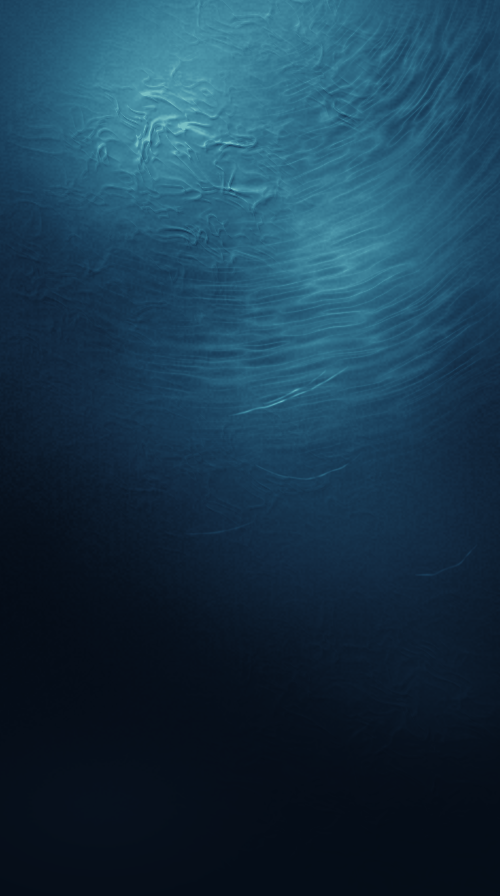
Write a Shadertoy shader that draws this background.

```glsl
// Deep teal water fading to near black, with two soft pools of light above.
// Gaussian glows set a tone level; curved brush hairs, ripples and a few
// fine strokes shift that level, and a colour ramp turns it into paint.

float hash(vec2 p) {
    return fract(sin(dot(p, vec2(127.1, 311.7))) * 43758.5453);
}

float noise(vec2 p) {
    vec2 i = floor(p), f = fract(p);
    f = f * f * (3.0 - 2.0 * f);
    return mix(mix(hash(i), hash(i + vec2(1, 0)), f.x),
               mix(hash(i + vec2(0, 1)), hash(i + vec2(1, 1)), f.x), f.y);
}

float fbm(vec2 p) {
    float sum = 0.0, amp = 0.5;
    for (int i = 0; i < 4; i++) {
        sum += amp * noise(p);
        p = mat2(1.6, 1.2, -1.2, 1.6) * p + 7.3;
        amp *= 0.5;
    }
    return sum;
}

// Soft elliptical spot
float glow(vec2 p, vec2 centre, vec2 radius) {
    vec2 d = (p - centre) / radius;
    return exp(-dot(d, d));
}

// Fine line from a to b, bowed sideways and tapered at its ends
float stroke(vec2 p, vec2 a, vec2 b, float bend) {
    vec2 axis = b - a;
    float t = dot(p - a, axis) / dot(axis, axis);
    float taper = max(4.0 * t * (1.0 - t), 0.0);
    float side = dot(p - a, normalize(vec2(-axis.y, axis.x)));
    float d = side - bend * taper + 0.003 * (noise(p * 70.0) - 0.5);
    return exp(-d * d / 1.5e-6) * sqrt(taper) * (0.1 + 1.2 * noise(p * 130.0));
}

// Water relief: short, broken crests at three sizes
float ripples(vec2 p) {
    vec2 warp = vec2(noise(p * 34.0), noise(p * 34.0 + 31.0)) - 0.5;
    vec2 q = mat2(0.94, 0.34, -0.34, 0.94) * p * vec2(42.0, 70.0) + 1.6 * warp;
    float sum = 0.0, amp = 0.8;
    for (int i = 0; i < 3; i++) {
        float crest = 1.0 - abs(2.0 * noise(q) - 1.0);
        sum += amp * pow(crest, 3.0) * smoothstep(0.3, 0.75, noise(q * 0.7 + 17.0));
        q = mat2(1.5, 0.6, -0.6, 1.5) * q + 9.1;
        amp *= 0.75;
    }
    return sum;
}

vec3 ramp(float level) {
    vec3 tones[8] = vec3[8](
        vec3(0.005, 0.02, 0.05), vec3(0.03, 0.07, 0.12),
        vec3(0.07, 0.16, 0.25), vec3(0.10, 0.25, 0.36),
        vec3(0.15, 0.36, 0.47), vec3(0.20, 0.46, 0.56),
        vec3(0.29, 0.58, 0.66), vec3(0.47, 0.75, 0.77));
    level = clamp(level, 0.0, 6.99);
    int i = int(level);
    return mix(tones[i], tones[i + 1], fract(level));
}

void mainImage(out vec4 fragColor, in vec2 fragCoord) {
    vec2 uv = fragCoord / iResolution.xy;
    vec2 p = uv * vec2(0.56, 1.0);

    // Broad light: dark depths, pale upper water, dim side edges
    float level = 0.6 + 2.1 * smoothstep(0.26, 0.8, uv.y + 0.08 * (uv.x - 0.5));
    level += 2.7 * glow(uv, vec2(0.30, 0.875), vec2(0.24, 0.12));
    level += 2.5 * glow(uv, vec2(0.70, 0.73), vec2(0.24, 0.13));
    level += 2.1 * glow(uv, vec2(0.55, 1.00), vec2(0.34, 0.13));
    level += 1.3 * glow(uv, vec2(0.52, 0.57), vec2(0.33, 0.09));
    level += 1.3 * glow(uv, vec2(0.68, 0.41), vec2(0.38, 0.15));
    level += 0.5 * glow(uv, vec2(0.88, 0.23), vec2(0.25, 0.08));
    level += 0.3 * glow(uv, vec2(0.20, 0.10), vec2(0.25, 0.08));
    level -= 0.5 * glow(uv, vec2(0.00, 0.70), vec2(0.20, 0.14));
    level -= 0.5 * glow(uv, vec2(1.00, 0.56), vec2(0.20, 0.12));
    level += 0.7 * (fbm(p * 8.0) - 0.45) * smoothstep(0.1, 0.7, uv.y);

    // Brush hairs sweeping round a point beyond the top edge
    vec2 q = p - vec2(0.25, 1.08);
    float radius = length(q) + 0.025 * (fbm(p * 9.0) - 0.5);
    float angle = atan(q.x, -q.y);
    float coarse = noise(vec2(angle * 7.0, radius * 120.0));
    float fine = noise(vec2(angle * 10.0 + 5.0, radius * 190.0));
    float hairs = pow(1.0 - abs(2.0 * coarse - 1.0), 3.0)
                + pow(1.0 - abs(2.0 * fine - 1.0), 2.0) - 0.65;
    float sweep = glow(uv, vec2(0.80, 0.87), vec2(0.26, 0.13))
                + glow(uv, vec2(0.64, 0.63), vec2(0.34, 0.11));
    level += 0.95 * hairs * sweep * (0.35 + 0.95 * noise(p * 17.0));

    // Rippled crests lit from above, thickest beneath the left pool of light
    float crest = ripples(p);
    float shadow = ripples(p + vec2(-0.002, 0.003));
    float patches = 1.5 * glow(uv, vec2(0.31, 0.855), vec2(0.17, 0.055))
                  + 1.2 * glow(uv, vec2(0.44, 0.78), vec2(0.14, 0.075))
                  + 0.7 * glow(uv, vec2(0.55, 0.98), vec2(0.22, 0.06))
                  + 1.0 * glow(uv, vec2(0.68, 0.89), vec2(0.08, 0.04))
                  + 0.4 * glow(uv, vec2(0.22, 0.71), vec2(0.28, 0.14))
                  + 0.35 * glow(uv, vec2(0.48, 0.48), vec2(0.30, 0.08))
                  + 0.18 * glow(uv, vec2(0.75, 0.22), vec2(0.35, 0.14));
    level += patches * (1.5 * crest - 1.15 * shadow);

    // Fine pale strokes, the brightest just above the middle
    level += 2.4 * stroke(p, vec2(0.255, 0.536), vec2(0.390, 0.592), -0.009);
    level += 1.8 * stroke(p, vec2(0.295, 0.549), vec2(0.365, 0.588), -0.005);
    level += 1.3 * stroke(p, vec2(0.285, 0.482), vec2(0.405, 0.495), -0.022);
    level += 0.7 * stroke(p, vec2(0.205, 0.405), vec2(0.285, 0.418), -0.006);
    level += 1.2 * stroke(p, vec2(0.465, 0.358), vec2(0.535, 0.392), -0.010);

    // Fine grain
    level += 0.3 * (noise(p * 420.0) - 0.5) * smoothstep(0.0, 0.6, uv.y);
    fragColor = vec4(ramp(level), 1.0);
}
```
